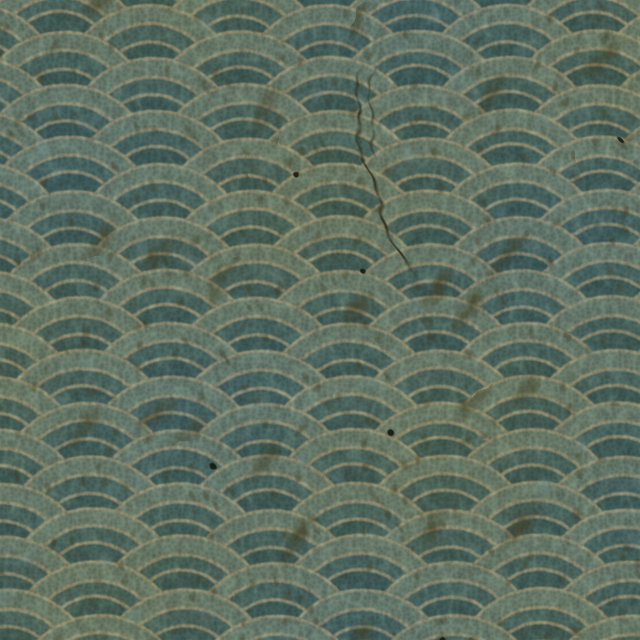
A WebGL 2 fragment shader for this pattern:

```glsl
#version 300 es
precision highp float;

uniform vec2 u_resolution;
out vec4 fragColor;

const vec3 LINE = vec3(0.56, 0.54, 0.43);
const vec3 OUTER_BAND = vec3(0.40, 0.47, 0.41);
const vec3 MIDDLE_BAND = vec3(0.285, 0.385, 0.36);
const vec3 INNER_BAND = vec3(0.25, 0.35, 0.33);
const vec3 STAIN = vec3(0.24, 0.22, 0.11);
const float RADIUS = 0.139;
const float ROW_STEP = 0.0415;

vec2 hash2(vec2 p) {
  return fract(sin(vec2(dot(p, vec2(127.1, 311.7)), dot(p, vec2(269.5, 183.3)))) * 43758.5);
}

// Cellular noise: distance to the nearest point, and that point's random id
vec2 cells(vec2 p) {
  vec2 base = floor(p);
  vec2 nearest = vec2(9.0, 0.0);
  for (int y = -1; y <= 1; y++) {
    for (int x = -1; x <= 1; x++) {
      vec2 cell = base + vec2(x, y);
      float d = length(cell + hash2(cell) - p);
      if (d < nearest.x) nearest = vec2(d, hash2(cell + 37.0).x);
    }
  }
  return nearest;
}

// Layered sines that bend the wear out of its regular shape
vec2 warp(vec2 p) {
  vec2 w = sin(p.yx * vec2(23.0, 19.0) + 1.3) * 0.008;
  w += sin(p.yx * vec2(61.0, 53.0) + p.xy * 31.0) * 0.004;
  return p + w + sin(p.yx * 187.0 + p.xy * 89.0) * 0.0018;
}

float stroke(float d, float halfWidth, float blur) {
  return 1.0 - smoothstep(halfWidth - blur, halfWidth + blur, abs(d));
}

// Concentric bands of one scale, by distance from its centre
vec3 scaleColor(float d, vec2 vary, float blur) {
  float innerEdge = 0.081 + (vary.x - 0.5) * 0.005;
  float middleEdge = 0.108 + (vary.y - 0.5) * 0.004;
  vec3 color = mix(INNER_BAND, MIDDLE_BAND, smoothstep(-blur, blur, d - innerEdge));
  color = mix(color, OUTER_BAND, smoothstep(-blur, blur, d - middleEdge));
  float line = max(stroke(d - innerEdge, 0.0027, blur), stroke(d - middleEdge, 0.0027, blur));
  line = max(line, stroke(d - RADIUS + 0.0026, 0.0027, blur));
  return mix(color, LINE, line * 0.9);
}

// Overlapping scales, painted from the back row to the front
vec3 scales(vec2 p, float blur) {
  vec3 color = OUTER_BAND;
  float frontRow = ceil((p.y - 0.441 - RADIUS) / ROW_STEP) - 1.0;
  for (int i = 4; i >= 0; i--) {
    float row = frontRow + float(i);
    float shift = 0.538 + mod(row, 2.0) * 0.139 - row * ROW_STEP * 0.062;
    float column = floor((p.x - shift) / 0.278 + 0.5);
    vec2 vary = hash2(vec2(column, row));
    vec2 center = vec2(shift + column * 0.278, 0.441 + row * ROW_STEP);
    float d = length(p - center - (vary - 0.5) * 0.003);
    float cover = 1.0 - smoothstep(-blur, blur, d - RADIUS);
    color = mix(color, scaleColor(d, vary.yx, blur), cover);
  }
  return color;
}

void main() {
  vec2 p = gl_FragCoord.xy / u_resolution.y;
  float blur = max(0.0024, 1.0 / u_resolution.y);
  vec2 q = warp(p);
  vec3 color = scales(p + (q - p) * 0.06, blur);

  // Paper grain, upright fibres and mottling
  float grain = cells(p * 140.0 + 5.0).x;
  float fibre = cells(p * vec2(105.0, 34.0)).x;
  float mottle = cells(q * vec2(48.0, 38.0) + 7.0).x;
  float cloud = cells(q * 8.0 + 3.0).x;
  color = mix(color, OUTER_BAND * 0.95, 0.25 * smoothstep(0.5, 0.9, mottle));
  color *= 0.76 + 0.19 * grain + 0.17 * fibre + 0.14 * mottle + 0.04 * cloud;

  // Warm and cool drift
  float drift = sin(q.x * 9.0 + q.y * 5.0) + sin(q.y * 13.0 - q.x * 6.0 + 2.0);
  color += vec3(0.006, 0.001, -0.009) * drift;
  vec2 coolCell = cells(q * 19.0 + 19.0);
  float cool = step(0.88, coolCell.y) * (1.0 - smoothstep(0.05, 0.4, coolCell.x));
  color = mix(color, vec3(0.42, 0.54, 0.54), cool * 0.35 * (0.4 + mottle));

  // Brown diagonal smears and small rusty blots
  vec2 slant = vec2(dot(q, vec2(0.6, 0.8)) * 8.0, dot(q, vec2(0.8, -0.6)) * 21.0);
  vec2 smearCell = cells(slant + 4.0);
  float smear = step(0.87, smearCell.y) * (1.0 - smoothstep(0.05, 0.42, smearCell.x));
  vec2 blotCell = cells(q * vec2(46.0, 33.0) + 11.0);
  float blot = step(0.82, blotCell.y) * (1.0 - smoothstep(0.05, 0.4, blotCell.x));
  color = mix(color, STAIN, smear * (0.15 + 0.6 * mottle) + blot * 0.35 * (1.0 - smear));

  // Curved crease with a second edge near its top
  float bend = max(0.78 - p.y, 0.0);
  float crease = q.x - 0.566 - 2.0 * bend * bend;
  float span = smoothstep(0.56, 0.59, p.y) * (1.0 - smoothstep(0.87, 0.9, p.y));
  float edges = stroke(crease, 0.002, 0.003);
  edges += 0.7 * stroke(crease - 0.02, 0.0015, 0.003) * smoothstep(0.73, 0.78, p.y);
  color = mix(color, STAIN * 0.6, min(edges, 1.0) * span * (0.3 + 0.8 * mottle));

  // Sparse dark specks
  vec2 speckCell = cells(q * 11.0 + 23.0);
  float speckSize = 0.02 + 0.5 * (speckCell.y - 0.95);
  float speck = step(0.95, speckCell.y) * (1.0 - smoothstep(speckSize, speckSize + 0.04, speckCell.x));
  color = mix(color, vec3(0.09, 0.09, 0.05), speck * 0.9);

  fragColor = vec4(color, 1.0);
}
```
